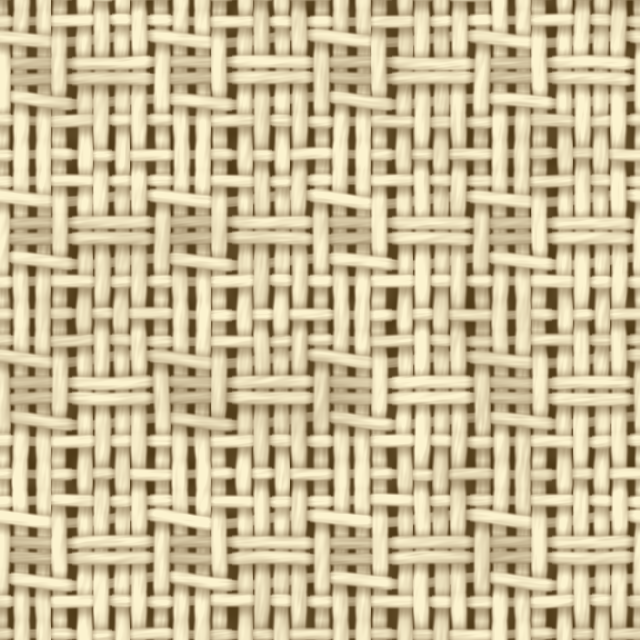
This texture is drawn by a three.js fragment shader. Its source:

```glsl
// Woven straw cloth: a repeating block of 8 upright warps and 7 crossing wefts.
// Each weft holds a bit mask of the warps it passes over; strands are shaded as
// round cords that darken where they dive, with wrapping fibre noise on top.

varying vec2 vUv;

const float REPEATS = 4.0;        // blocks across and down
const float WARPS = 8.0;          // warps per block
const int WEFTS = 7;              // wefts per block
const float WARP_START = 0.012;   // first warp, in blocks
const float WARP_HALF = 0.047;    // half width of a warp
const float WANDER = 0.017;       // sideways drift of strands
const float SOFT = 0.013;         // edge softness
const float SLANT = 0.022;        // tilt of the short floats
const float STUB = 0.5;           // height of the double wefts between floats
const float FIBRE = 0.15;         // strength of the fibre streaks
const float AGE = 0.11;           // tone change from strand to strand
const float PATCH = 0.13;         // broad light and dark areas
const vec3 GAP = vec3(0.30, 0.22, 0.08);
const vec3 STRAW = vec3(0.97, 0.93, 0.79);
const vec3 ROSE = vec3(0.01, -0.004, 0.0);

float hash(vec2 p) {
  vec3 a = fract(p.xyx * 0.1031);
  a += dot(a, a.yzx + 33.33);
  return fract((a.x + a.y) * a.z);
}

// Value noise that wraps after a whole period
float noise(vec2 p, vec2 period) {
  vec2 i = floor(p), f = fract(p);
  f = f * f * (3.0 - 2.0 * f);
  vec2 a = mod(i, period), b = mod(i + 1.0, period);
  return mix(mix(hash(a), hash(vec2(b.x, a.y)), f.x),
             mix(hash(vec2(a.x, b.y)), hash(b), f.x), f.y);
}

// Slow sideways drift of one strand
float wander(float along, float id) {
  return WANDER * (noise(vec2(along * 3.0, id), vec2(REPEATS * 3.0, 64.0)) - 0.5);
}

// Centre of a warp; uneven spacing bunches them into groups
float warpCentre(float warp) {
  float k = mod(warp, WARPS);
  float shift = 0.0;
  if (k == 1.0) shift = -0.008;
  if (k == 2.0) shift = 0.008;
  if (k == 3.0) shift = -0.015;
  if (k == 4.0) shift = 0.018;
  if (k == 7.0) shift = -0.020;
  return WARP_START + warp / WARPS + shift;
}

// Position down the block, mask of warps passed over, half width
vec3 weft(int j) {
  if (j == 0) return vec3(0.392, 246.0, 0.041);
  if (j == 1) return vec3(0.490, 246.0, 0.041);
  if (j == 2) return vec3(0.632, 14.0, 0.041);
  if (j == 3) return vec3(0.757, 89.0, 0.040);
  if (j == 4) return vec3(0.965, 169.0, 0.038);
  if (j == 5) return vec3(0.130, 89.0, 0.038);
  return vec3(0.245, 7.0, 0.042);
}

float passesOver(float mask, float warp) {
  return mod(floor((mask + 0.5) / exp2(mod(warp, WARPS))), 2.0);
}

// Height of a weft at a warp: 0 below, 1 on top
float height(int j, float mask, float warp) {
  float stub = (j < 2 && mod(warp, WARPS) < 2.5) ? STUB : 1.0;
  return stub * passesOver(mask, warp);
}

float coverage(float d, float halfWidth) {
  return 1.0 - smoothstep(halfWidth - SOFT, halfWidth + SOFT, abs(d));
}

// Round cord lit from the upper left, with twisted fibres
float cord(float s, float along, float id) {
  s = clamp(s, -1.2, 1.2);
  vec2 p = vec2(s * 2.5 + id * 9.0 + 8.0, along * 11.0 + s * 1.5);
  float streak = noise(p, vec2(1024.0, REPEATS * 11.0)) - 0.5;
  float age = hash(vec2(id, 7.0)) - 0.5;
  return 0.98 - 0.08 * s - 0.24 * s * s + FIBRE * streak + AGE * age;
}

void main() {
  vec2 q = vec2(vUv.x, 1.0 - vUv.y) * REPEATS;   // in blocks, y downward

  // Nearest warp, and where q lies between its neighbours
  float warp = floor((q.x - WARP_START) * WARPS);
  if (abs(q.x - warpCentre(warp + 1.0)) < abs(q.x - warpCentre(warp))) warp += 1.0;
  float left = q.x > warpCentre(warp) ? warp : warp - 1.0;
  float leftX = warpCentre(left);
  float between = smoothstep(0.2, 0.8, (q.x - leftX) / (warpCentre(left + 1.0) - leftX));
  float warpId = mod(warp, WARPS * REPEATS);
  float warpX = q.x - warpCentre(warp) - wander(q.y, warpId);

  // Wefts, gathered in a layer below and a layer above the warps
  vec2 below = vec2(0.0), above = vec2(0.0);     // tone, coverage
  float sunk = 0.0, raised = 0.0;
  for (int j = 0; j < WEFTS; j++) {
    vec3 w = weft(j);
    float tilt = 0.0;
    if (j == 2) tilt = SLANT * sin(6.283185 * (q.x - 0.26));
    if (j == 6) tilt = SLANT * sin(6.283185 * (q.x - 0.135));
    float y = q.y - w.x - tilt;
    float block = floor(y + 0.5);
    float id = 32.0 + float(j) + float(WEFTS) * mod(block, REPEATS);
    float d = y - block - wander(q.x, id);

    float over = passesOver(w.y, warp);
    float lift = mix(height(j, w.y, left), height(j, w.y, left + 1.0), between);
    float halfWidth = w.z * mix(0.85, 1.0, lift);
    float tone = cord(d / halfWidth, q.x, id) * mix(0.6, 1.02, lift);
    float cover = coverage(d, halfWidth);
    if (over > 0.5) above = mix(above, vec2(tone, 1.0), cover);
    else below = mix(below, vec2(tone, 1.0), cover);

    // Warps dip beneath a weft and bulge across one
    float near = 1.0 - smoothstep(0.035, 0.115, abs(d - 0.014));
    sunk = max(sunk, near * over);
    raised = max(raised, near * (1.0 - over));
  }

  // Layers from the bottom up
  float halfWidth = WARP_HALF + 0.004 * raised - 0.002 * sunk;
  float warpTone = cord(warpX / halfWidth, q.y, warpId);
  warpTone *= 0.96 - 0.31 * sunk + 0.05 * raised;
  float v = 0.10 * noise(q * 12.0, vec2(REPEATS * 12.0));
  v = mix(v, below.x, below.y);
  v = mix(v, warpTone, coverage(warpX, halfWidth));
  v = mix(v, above.x / max(above.y, 0.001), above.y);
  v *= 1.0 + PATCH * (noise(q * 2.0, vec2(REPEATS * 2.0)) - 0.5);
  v = clamp(v, 0.0, 1.03);

  vec3 color = mix(GAP, STRAW, v) + ROSE * 4.0 * v * (1.0 - v);
  gl_FragColor = vec4(color, 1.0);
}
```
